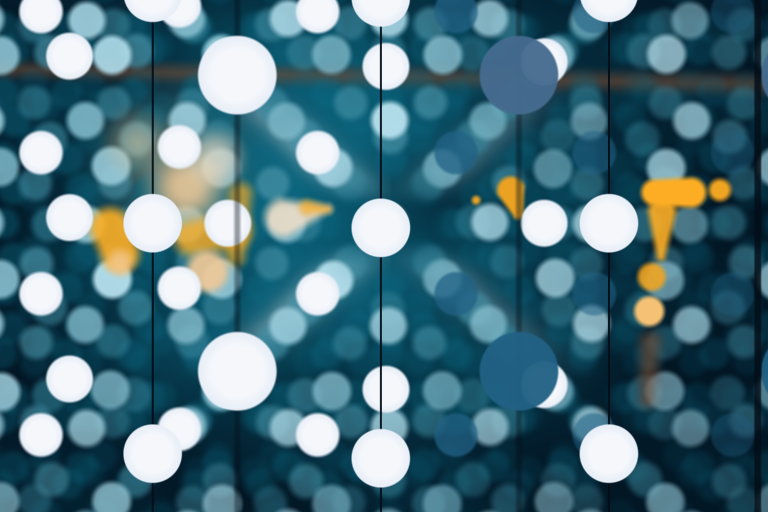
Write a Shadertoy shader that draws this background.

```glsl
// Hanging strings of glowing white spheres receding into teal bokeh, with amber lamps between them.

// Lattice of spheres: lengths are in canvas heights
const vec2 VANISH = vec2(0.764, 0.564);
const float NEAR_DEPTH = 1.767;   // depth is the inverse of the sphere spacing
const float GROUP_STEP = 1.405;
const float PAIR_STEP = 0.455;
const float FOCUS_DEPTH = 2.222;
const float BLUR = 0.019;
const float BEAD_SIZE = 0.127;    // radius as a share of the spacing
const int GROUPS = 6;

const vec3 DARK = vec3(0.008, 0.085, 0.14);
const vec3 TEAL = vec3(0.04, 0.41, 0.51);
const vec3 MIST = vec3(0.72, 0.88, 0.93);
const vec3 WHITE = vec3(0.96, 0.97, 0.985);
const vec3 UNLIT = vec3(0.13, 0.38, 0.52);
const vec3 AMBER = vec3(0.99, 0.68, 0.14);
const vec3 PEACH = vec3(0.95, 0.79, 0.59);
const vec3 RUST = vec3(0.45, 0.29, 0.20);
const vec3 CORD = vec3(0.01, 0.05, 0.09);

float hash(vec2 v) {
    return fract(sin(dot(v, vec2(127.1, 311.7))) * 4375.85);
}

// Soft capsule whose radius runs from ra to rb
float taper(vec2 p, vec2 a, vec2 b, float ra, float rb, float soft) {
    vec2 axis = b - a;
    float h = clamp(dot(p - a, axis) / max(dot(axis, axis), 1e-5), 0.0, 1.0);
    float d = length(p - a - h * axis) - mix(ra, rb, h);
    return 1.0 - smoothstep(-soft, soft, d);
}

float spot(vec2 p, vec2 c, float r, float soft) {
    return taper(p, c, c, r, r, soft);
}

// Light level of the far planes: weaker at right and below
float ambience(vec2 p) {
    float level = mix(1.0, 0.72, smoothstep(0.75, 1.2, p.x));
    return level * mix(0.75, 1.0, smoothstep(0.0, 0.4, p.y));
}

vec3 background(vec2 p) {
    vec2 d = p - VANISH;
    vec2 wide = (d + vec2(0.1, -0.03)) * vec2(1.0, 1.2);
    float haze = 0.95 * exp(-4.0 * dot(wide, wide));
    haze += 0.12 * sin(9.0 * p.x + 2.0 * sin(7.0 * p.y)) * sin(11.0 * p.y + 1.5);
    vec2 shade = (d - vec2(0.12, 0.03)) / vec2(0.16, 0.12);
    haze *= 1.0 - 0.55 * exp(-dot(shade, shade));
    vec3 col = mix(DARK, TEAL, clamp(haze * ambience(p), 0.0, 1.0));
    // Beams along the diagonals, then the rusty rail and a warm haze
    float beam = exp(-pow((abs(d.x) - abs(d.y) * 1.1) / 0.06, 2.0));
    beam *= smoothstep(0.03, 0.1, abs(d.y)) * smoothstep(0.32, 0.18, abs(d.y));
    col = mix(col, MIST * 0.85, beam * (d.x < 0.0 ? 0.6 : 0.35));
    col = mix(col, RUST, 0.6 * taper(p, vec2(0.0, 0.865), vec2(1.5, 0.835), 0.013, 0.016, 0.018));
    return mix(col, PEACH * 0.8, 0.4 * spot(p, vec2(0.34, 0.68), 0.08, 0.13));
}

vec3 lamps(vec3 col, vec2 p) {
    // Left cluster
    col = mix(col, PEACH, 0.85 * spot(p, vec2(0.365, 0.635), 0.058, 0.045));
    col = mix(col, PEACH, 0.5 * spot(p, vec2(0.27, 0.72), 0.04, 0.05));
    col = mix(col, mix(PEACH, WHITE, 0.5), 0.6 * spot(p, vec2(0.42, 0.69), 0.045, 0.03));
    col = mix(col, AMBER, 0.9 * taper(p, vec2(0.215, 0.555), vec2(0.235, 0.505), 0.038, 0.036, 0.016));
    col = mix(col, PEACH, 0.75 * spot(p, vec2(0.235, 0.488), 0.022, 0.016));
    col = mix(col, AMBER, 0.8 * taper(p, vec2(0.375, 0.535), vec2(0.455, 0.55), 0.033, 0.036, 0.018));
    col = mix(col, AMBER, 0.65 * taper(p, vec2(0.47, 0.62), vec2(0.46, 0.50), 0.022, 0.018, 0.016));
    col = mix(col, PEACH, 0.9 * spot(p, vec2(0.405, 0.47), 0.040, 0.014));
    // Middle slivers
    col = mix(col, mix(PEACH, WHITE, 0.5), 0.85 * taper(p, vec2(0.555, 0.575), vec2(0.64, 0.592), 0.037, 0.006, 0.014));
    col = mix(col, AMBER, 0.7 * taper(p, vec2(0.60, 0.595), vec2(0.64, 0.591), 0.014, 0.006, 0.012));
    col = mix(col, AMBER * 0.93, taper(p, vec2(0.998, 0.628), vec2(1.012, 0.582), 0.027, 0.010, 0.007));
    col = mix(col, AMBER, 0.9 * spot(p, vec2(0.93, 0.609), 0.008, 0.006));
    // Right lantern and its drips
    col = mix(col, AMBER, taper(p, vec2(1.278, 0.624), vec2(1.35, 0.624), 0.025, 0.029, 0.008));
    col = mix(col, AMBER * 0.95, spot(p, vec2(1.406, 0.629), 0.021, 0.008));
    col = mix(col, AMBER, 0.9 * taper(p, vec2(1.293, 0.585), vec2(1.291, 0.50), 0.027, 0.008, 0.010));
    col = mix(col, AMBER * 0.95, 0.9 * spot(p, vec2(1.273, 0.459), 0.027, 0.008));
    col = mix(col, mix(AMBER, PEACH, 0.7), spot(p, vec2(1.268, 0.392), 0.029, 0.007));
    return mix(col, RUST, 0.6 * taper(p, vec2(1.27, 0.33), vec2(1.265, 0.22), 0.020, 0.014, 0.018));
}

// One plane of spheres; offset is 0.5 where the strings are staggered
vec3 beadLayer(vec3 col, vec2 p, float depth, float offset, int group) {
    bool nearest = group == 0 && offset > 0.0;
    vec2 spacing = (nearest ? vec2(0.972, 1.022) : vec2(group == 1 ? 0.98 : 0.99, 1.0)) / depth;
    vec2 centre = VANISH + vec2((group == 0 ? 0.0 : 0.004) - 0.045 / depth, 0.0);
    vec2 q = (p - centre) / spacing;
    vec2 node = floor(q + 0.5 - offset) + offset;
    float rnd = hash(node + depth);
    float coc = BLUR * abs(1.0 - FOCUS_DEPTH / depth);
    float radius = BEAD_SIZE / depth + coc;
    float soft = max(coc * (group < 2 ? 0.6 : 0.8), 1.0 / iResolution.y);

    // Some strings hang a little lower or higher than the rest
    vec2 hang = group < 2 ? vec2(0.0) : 0.006 * (vec2(rnd, fract(rnd * 17.3)) - 0.5);
    if (group < 2 && node.x == 0.0) hang.y = -0.009;
    if (group == 1) hang.y += 0.03 * exp(-pow((node.x + 1.75) / 0.25, 2.0));
    float dist = length((q - node) * spacing - hang);

    vec3 tint = mix(WHITE, WHITE * vec3(0.95, 0.965, 0.985), smoothstep(0.6, 1.0, dist / radius));
    float alpha = 1.0;
    if (group > 1) {
        float fade = exp(-0.45 * float(group - 2));
        tint = mix(TEAL, MIST, clamp((fade * 1.5 - 0.6) * (0.75 + 0.4 * rnd), 0.0, 1.0));
        alpha = fade * (0.75 + 0.25 * rnd) * ambience(p);
        alpha *= mix(0.25, 1.0, smoothstep(0.04, 0.16, length(p - VANISH)));
    } else if (offset > 0.0 && node.x > 0.0) {
        tint = UNLIT + vec3(0.14, 0.04, 0.04) * step(0.0, node.y) * float(1 - group);
        alpha = group == 0 ? 0.96 : 0.85 - 0.2 * node.x;
    } else if (group == 1 && node.x > 1.5) {
        alpha = 0.0;
    }

    // Cords hang only through the two nearest planes
    if (group == 0) {
        float cord = 1.0 - smoothstep(0.001, 0.003 + 1.5 * coc, abs(q.x - node.x) * spacing.x);
        col = mix(col, CORD, cord * (nearest ? 0.4 : 0.92));
    }
    return mix(col, tint, alpha * (1.0 - smoothstep(radius - soft, radius + soft, dist)));
}

void mainImage(out vec4 fragColor, in vec2 fragCoord) {
    vec2 p = fragCoord / iResolution.y;
    vec3 col = background(p);
    // Paint from the far planes to the near ones
    for (int g = GROUPS - 1; g >= 0; g--) {
        if (g == 1) col = lamps(col, p);
        float depth = NEAR_DEPTH + GROUP_STEP * float(g);
        float stagger = g % 2 == 0 ? 0.5 : 0.0;
        col = beadLayer(col, p, depth + PAIR_STEP, 0.5 - stagger, g);
        col = beadLayer(col, p, depth, stagger, g);
    }
    // Dark post at the right edge
    col = mix(col, CORD, 0.8 * (1.0 - smoothstep(0.004, 0.009, abs(p.x - 1.48))));
    fragColor = vec4(col, 1.0);
}
```
